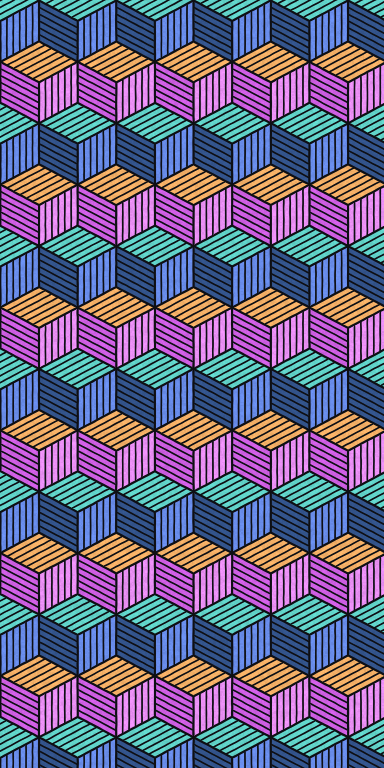
Give the GLSL for this pattern, as a Shadertoy shader.

```glsl
// Rows of striped isometric cubes, alternating warm and cool, with fine grain.
#define CUBES_ACROSS 4.97
#define RHOMB_HALF_HEIGHT 0.0533
#define ORIGIN vec2(0.1016, 0.854)
#define STRIPES 6.0
#define STRIPE_LINE 0.0044
#define EDGE_LINE 0.0058
#define WOBBLE 0.0008
#define GRAIN 0.07
#define INK vec3(0.055, 0.06, 0.08)

float hash(vec2 p) {
    vec3 q = fract(vec3(p.xyx) * 0.1031);
    q += dot(q, q.yzx + 33.33);
    return fract((q.x + q.y) * q.z);
}

float noise(vec2 p) {
    vec2 i = floor(p), f = fract(p);
    f = f * f * (3.0 - 2.0 * f);
    return mix(mix(hash(i), hash(i + vec2(1, 0)), f.x),
               mix(hash(i + vec2(0, 1)), hash(i + vec2(1, 1)), f.x), f.y);
}

// Position inside the cube of a given row; alternate rows shift by half a cube.
vec2 cubeLocal(vec2 g, float row) {
    return vec2(mod(g.x - mod(row, 2.0) + 1.0, 2.0) - 1.0, g.y - 3.0 * row);
}

// Ink coverage of a line of the given width.
float inkLine(float dist, float width, float pixel) {
    return 1.0 - smoothstep(-0.6 * pixel, 0.6 * pixel, dist - 0.5 * width);
}

void mainImage(out vec4 fragColor, in vec2 fragCoord) {
    // Canvas width is one unit; y runs down from the top
    vec2 p = vec2(fragCoord.x, iResolution.y - fragCoord.y) / iResolution.x;
    float pixel = 1.0 / iResolution.x;
    vec2 wobble = vec2(noise(p * 70.0 + 100.0), noise(p * 70.0 + 300.0)) - 0.5;

    // Hexagonal cube lattice
    vec2 cell = vec2(0.5 / CUBES_ACROSS, RHOMB_HALF_HEIGHT);
    vec2 g = (p + wobble * WOBBLE - ORIGIN) / cell;
    float row = floor(g.y / 3.0);
    vec2 q = cubeLocal(g, row);
    if (abs(q.x) + q.y > 2.0) {
        row += 1.0;
        q = cubeLocal(g, row);
    }
    bool warm = mod(row, 2.0) < 0.5;

    // Face coordinates: x across the stripes, y along them
    float slant = 2.0 * cell.x * cell.y / length(cell);
    vec2 face, extent;
    vec3 color;
    if (q.y < -abs(q.x)) {
        face = vec2(-q.x - q.y, q.x - q.y) * 0.5;
        extent = vec2(slant);
        color = warm ? vec3(0.96, 0.69, 0.40) : vec3(0.38, 0.83, 0.79);
    } else if (q.x < 0.0) {
        face = vec2((q.y - q.x) * 0.5, -q.x);
        extent = vec2(slant, cell.x);
        color = warm ? vec3(0.81, 0.37, 0.89) : vec3(0.20, 0.33, 0.55);
    } else {
        face = vec2(q.x, (q.y + q.x) * 0.5);
        extent = vec2(cell.x, slant);
        color = warm ? vec3(0.92, 0.56, 0.96) : vec3(0.41, 0.55, 0.92);
    }

    // Grain in the paint
    float grain = hash(floor(p * 256.0)) - 0.5;
    color *= 1.0 + GRAIN * (grain + noise(p * 90.0) - 0.5);

    // Stripes and face outlines
    float s = face.x * STRIPES;
    float stripeDist = abs(s - round(s)) / STRIPES * extent.x;
    vec2 edge = min(face, 1.0 - face) * extent;
    float ink = max(inkLine(stripeDist, STRIPE_LINE, pixel),
                    inkLine(min(edge.x, edge.y), EDGE_LINE, pixel));
    fragColor = vec4(mix(color, INK, ink), 1.0);
}
```
